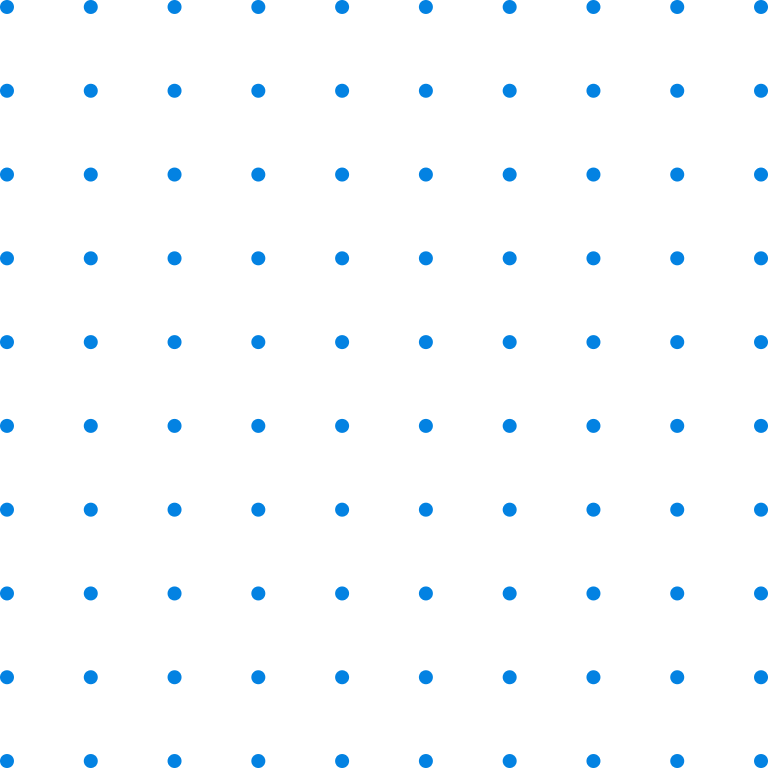
A WebGL 2 fragment shader for this pattern:

```glsl
#version 300 es
precision highp float;
// Ten by ten grid of small blue dots on white, the outer dots touching the canvas edges.

uniform vec2 u_resolution;
out vec4 fragColor;

void main() {
    // The canvas is 110 dot radii wide: ten dots of radius 1, spaced 12 apart
    vec2 p = gl_FragCoord.xy / u_resolution * 110.0;
    float pixel = 110.0 / min(u_resolution.x, u_resolution.y);

    // Offset from the nearest dot centre, then signed distance to its rim
    vec2 cell = mod(p + 5.0, 12.0) - 6.0;
    float rim = length(cell) - 1.0;

    // Antialiased coverage over one pixel
    float dot_mask = clamp(0.5 - rim / pixel, 0.0, 1.0);
    vec3 blue = vec3(0.01, 0.51, 0.885);
    fragColor = vec4(mix(vec3(1.0), blue, dot_mask), 1.0);
}
```
